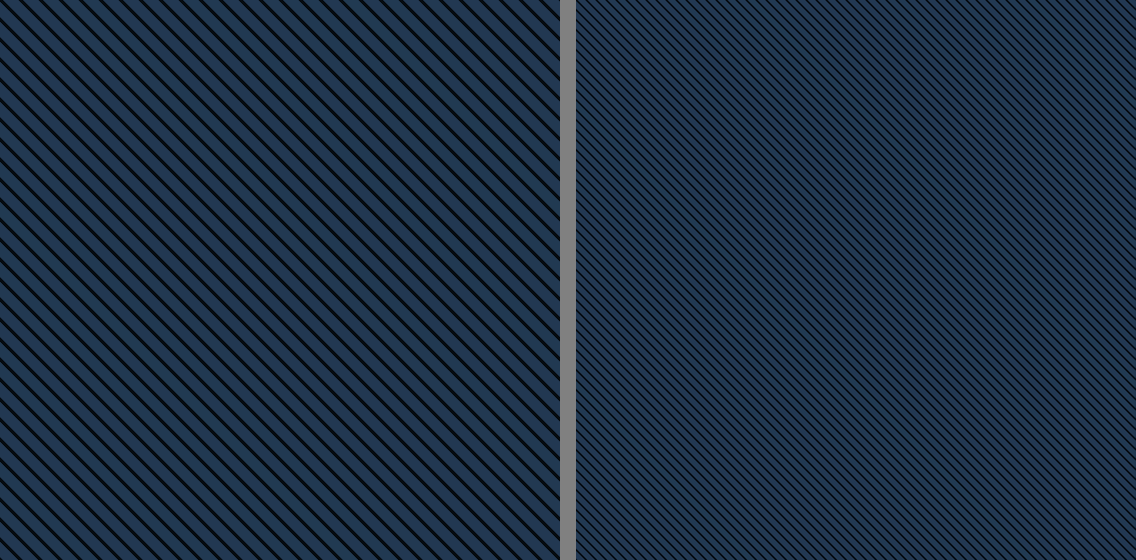
Left: one tile. Right: repeated 2 by 2.
This pattern is drawn by a Shadertoy shader. Its source:

```glsl
// Diagonal navy slats parted by dark double-lined grooves, tiling seamlessly.
#define REPEATS 28.0
#define PHASE 0.03
#define GROOVE_HALF 0.113
#define SEAM_HALF 0.02
#define TINT_AMOUNT 0.035
#define SLAT_COLOR vec3(0.132, 0.222, 0.322)
#define GROOVE_COLOR vec3(0.010, 0.026, 0.040)
#define SEAM_COLOR vec3(0.035, 0.065, 0.105)

float hash(float n) {
    return fract(sin(n * 12.9898) * 43758.5453);
}

// Soft coverage of a band around distance zero
float band(float dist, float halfWidth, float blur) {
    return 1.0 - smoothstep(halfWidth - blur, halfWidth + blur, dist);
}

void mainImage(out vec4 fragColor, in vec2 fragCoord) {
    vec2 uv = fragCoord / iResolution.xy;

    // Whole repeats along both axes keep the diagonal seamless
    float stripe = (uv.x + uv.y) * REPEATS - PHASE;
    float dist = abs(fract(stripe + 0.5) - 0.5);
    float blur = 0.5 * REPEATS * length(1.0 / iResolution.xy);

    // Slight wrapped tint per slat, between blue and teal
    float tint = hash(mod(floor(stripe), REPEATS) + 1.0) - 0.5;
    vec3 color = SLAT_COLOR * (1.0 + TINT_AMOUNT * tint * vec3(-0.6, 1.0, -0.2));

    // Dark groove with a faint blue seam along its middle
    color = mix(color, GROOVE_COLOR, band(dist, GROOVE_HALF, blur));
    color = mix(color, SEAM_COLOR, band(dist, SEAM_HALF, blur));

    fragColor = vec4(color, 1.0);
}
```
